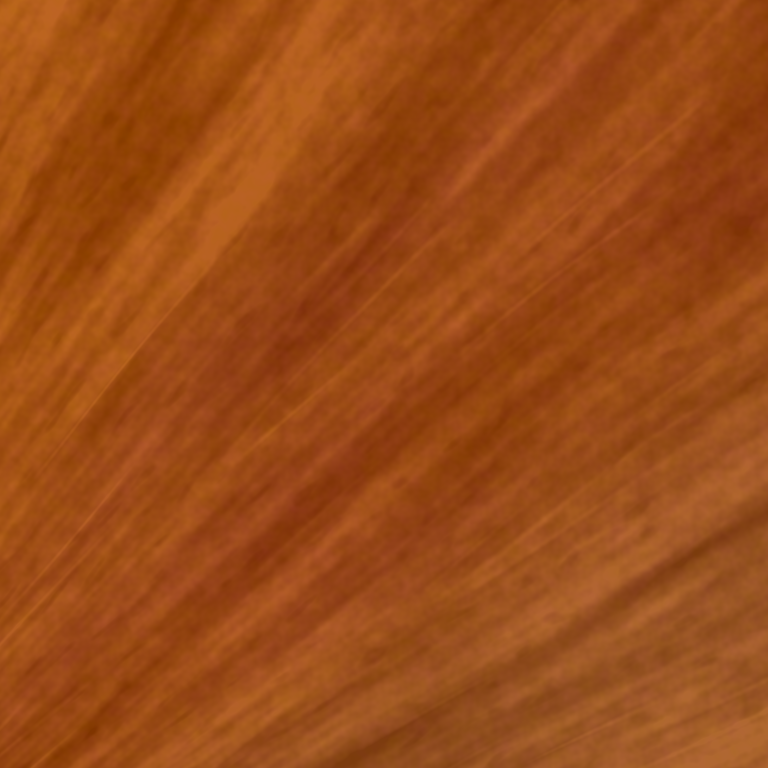
Give the GLSL for this texture, as a three.js fragment shader.

```glsl
varying vec2 vUv;

const vec2 FAN_ORIGIN = vec2(-0.90, -0.83);
const vec3 SHADOW = vec3(0.505, 0.205, 0.010);
const vec3 AMBER = vec3(0.592, 0.278, 0.070);
const vec3 HIGHLIGHT = vec3(0.705, 0.370, 0.130);
const vec3 UMBER_SHIFT = vec3(-0.015, 0.034, 0.060);
const vec3 ORANGE_SHIFT = vec3(0.030, 0.024, -0.012);
const vec3 RUSSET_SHIFT = vec3(0.000, -0.012, 0.026);

vec2 hashGradient(vec2 cell) {
  float h = fract(sin(dot(cell, vec2(127.1, 311.7))) * 43758.55);
  float turn = 6.28319 * h;
  return vec2(cos(turn), sin(turn));
}

float gradientNoise(vec2 p) {
  vec2 i = floor(p);
  vec2 f = p - i;
  vec2 u = f * f * f * (f * (f * 6.0 - 15.0) + 10.0);
  float a = dot(hashGradient(i), f);
  float b = dot(hashGradient(i + vec2(1.0, 0.0)), f - vec2(1.0, 0.0));
  float c = dot(hashGradient(i + vec2(0.0, 1.0)), f - vec2(0.0, 1.0));
  float d = dot(hashGradient(i + vec2(1.0, 1.0)), f - vec2(1.0, 1.0));
  return mix(mix(a, b, u.x), mix(c, d, u.x), u.y);
}

// Noise drawn out along the rays, from folds to fine fibres
float fibres(vec2 ray) {
  float sum = 0.0;
  float weight = 0.50;
  vec2 scale = vec2(19.0, 1.2);
  for (int i = 0; i < 4; i++) {
    sum += weight * gradientNoise(ray * scale + float(i) * 17.3);
    scale *= vec2(1.95, 1.75);
    weight *= 0.80;
  }
  return sum;
}

// Blotchy grain with no direction
float grain(vec2 p) {
  float sum = 0.0;
  float weight = 1.0;
  for (int i = 0; i < 3; i++) {
    sum += weight * gradientNoise(p + float(i) * 9.7);
    p *= 1.9;
    weight *= 0.8;
  }
  return sum;
}

// Shadow with a crisp lower edge that fades towards larger angles
float foldShadow(float angle, float edge, float width) {
  float d = angle - edge;
  return smoothstep(-0.004, 0.004, d) * exp(-max(d, 0.0) / width);
}

// Soft band on both sides of a ray
float softBand(float angle, float centre, float width) {
  float d = (angle - centre) / width;
  return exp(-d * d);
}

// Thin bright threads where noise crosses zero
float threads(vec2 ray) {
  float line = 1.0 - smoothstep(0.0, 0.09, abs(gradientNoise(ray * vec2(36.0, 1.5) + 3.0)));
  return line * smoothstep(0.0, 0.3, gradientNoise(ray * vec2(14.0, 3.0) + 71.0));
}

vec3 toneRamp(float tone) {
  vec3 lower = mix(SHADOW, AMBER, clamp(tone * 2.0, 0.0, 1.0));
  return mix(lower, HIGHLIGHT, clamp(tone * 2.0 - 1.0, 0.0, 1.0));
}

void main() {
  // Polar coordinates around the fan origin, slightly bent
  vec2 fromOrigin = vUv - FAN_ORIGIN;
  float radius = length(fromOrigin);
  float bend = 0.006 * gradientNoise(vUv * 2.5 + 5.0);
  float angle = atan(fromOrigin.y, fromOrigin.x) + bend;
  vec2 ray = vec2(angle, radius);

  // Folds and fibres
  float tone = 0.53 + 0.95 * fibres(ray) + 0.22 * threads(ray);
  tone -= 0.42 * foldShadow(angle, 0.954, 0.035) * smoothstep(1.6, 2.0, radius);
  tone -= 0.30 * softBand(angle, 0.725, 0.018) * smoothstep(1.4, 1.7, radius);
  tone -= 0.40 * softBand(angle, 0.553, 0.008);
  tone -= 0.22 * softBand(angle, 0.515, 0.012);
  tone += 0.20 * softBand(angle, 0.920, 0.035);
  tone += 0.14 * softBand(angle, 0.610, 0.040);

  // Grain, roughened fibres and short dark flecks
  float rough = gradientNoise(ray * vec2(120.0, 26.0) + 43.0);
  float fleck = gradientNoise(ray * vec2(95.0, 18.0) + 31.0);
  tone += 0.14 * grain(vUv * 34.0) + 0.16 * rough;
  tone -= 0.20 * smoothstep(0.25, 0.55, fleck);

  // Hue drifts from orange through russet to umber
  float umber = smoothstep(0.72, 0.50, angle);
  float orange = smoothstep(0.82, 1.0, angle);
  float russet = smoothstep(-0.2, 0.4, gradientNoise(ray * vec2(15.0, 2.0) + 8.0));
  vec3 colour = toneRamp(tone);
  colour += UMBER_SHIFT * umber + ORANGE_SHIFT * orange;
  colour += RUSSET_SHIFT * russet * (1.0 - umber) * (1.0 - orange);
  colour += vec3(0.010, -0.006, 0.030) * grain(vUv * 28.0 + 50.0);

  gl_FragColor = vec4(colour, 1.0);
}
```
